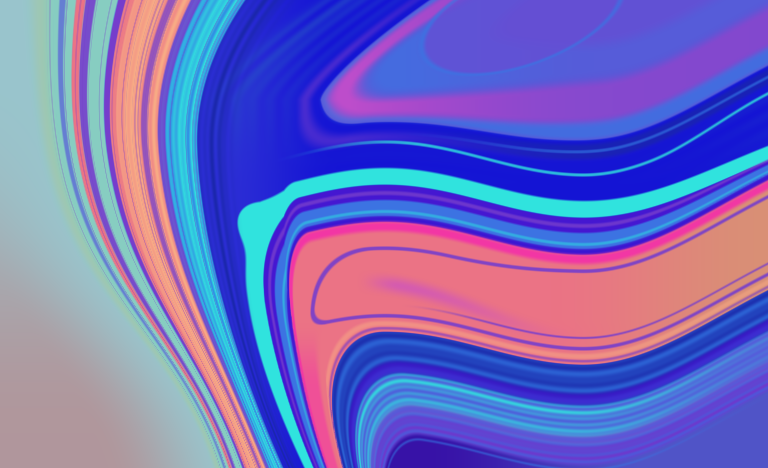
This background is drawn by a Shadertoy shader. Its source:

```glsl
// Folded ribbons of liquid colour: a sheaf on the left and nested lobes sweeping
// right. Each family is a scalar field of bent curves joined by a smooth minimum;
// colour bands are painted between levels of that field.
#define UNITS 468.   // drawing units per canvas height
#define ASPECT 1.641 // width over height of the composition
#define SWELL 16.5   // half height of the shared wave
#define LIFT 42.     // rise of the wave at the right edge
#define FOLD 100.    // roundness of the lower lobes
#define HAIR .3      // strength of the fine streaks
#define EDGE .8      // smallest softness of a lobe edge

const vec3 DEEP = vec3(.08, .08, .83), NAVY = vec3(.1, .15, .66),
    INDIGO = vec3(.27, .09, .82), AZURE = vec3(.2, .48, .9),
    PERI = vec3(.34, .36, .85), CYAN = vec3(.19, .89, .87),
    VIOLET = vec3(.46, .24, .8), MAGENTA = vec3(.78, .3, .79),
    PINK = vec3(.95, .2, .65), CORAL = vec3(.92, .45, .52),
    PEACH = vec3(.97, .67, .52), MINT = vec3(.5, .82, .74),
    HAZE = vec3(.6, .77, .8), ROSE = vec3(.69, .59, .61);

vec3 col;

float ramp(float a, float b, float x) {
    float t = clamp((x - a) / (b - a), 0., 1.);
    return t * t * (3. - 2. * t);
}

float smin(float a, float b, float k) {
    float h = max(k - abs(a - b), 0.) / k;
    return min(a, b) - h * h * k * .25;
}

// Uneven streaks along the levels of a field
float streaks(float v, float f) {
    return .5 + .3 * sin(v * f + 2. * sin(v * f * .37)) + .2 * sin(v * f * 2.3 + 1.);
}

// Colour the band lo < v < hi
void band(vec3 ink, float v, float lo, float hi, float soft, float amount) {
    float w = max(fwidth(v), soft);
    col = mix(col, ink, ramp(lo - w, lo + w, v) * ramp(hi + w, hi - w, v) * amount);
}

// Pointed on the left, open towards the top right
void upperLobe(vec2 p, float b) {
    float slant = 320. + 110. * pow(max(1. - p.y / 100., 0.), 1.3);
    float right = ramp(380., 600., p.x), tip = exp(-max(p.x - 350., 0.) / 130.);
    float m = smin(p.x - slant, 122. - 15. * right - b, 40.), r = 34. * right;
    band(mix(NAVY, AZURE, .5), m, -110., -28., 12., .6 * streaks(m, .16) * ramp(190., 60., p.y));
    band(VIOLET, m, -20., -10., 5., .5 * tip);
    band(NAVY, m, -19., -4., 3., .7 * right);
    band(AZURE, m, -13., -10., 1., .6 * right);
    band(mix(PERI, VIOLET, .35), m, 0., 999., EDGE, 1.);
    band(AZURE, m, 1., 6. + 13. * right, 4., .65);
    band(mix(VIOLET, MAGENTA, .35 + .65 * tip), m, 6. + 12. * right, 24. + r, 7., .9 - .25 * right);
    band(mix(AZURE, PERI, .35), m, 27. + r, 95., 9., .85 - .5 * right);
    // Inner oval
    vec2 e = p - vec2(522, 18);
    e = vec2(.94 * e.x - .34 * e.y, .34 * e.x + .94 * e.y) / vec2(106, 47);
    float oval = 47. - 47. * length(e);
    band(mix(PERI, VIOLET, .45), oval, 0., 99., 3., .8);
    band(AZURE, oval, -1., 1.5, 1.5, .6);
    // Pale thread below
    band(CYAN, b + 7. * ramp(650., 768., p.x), 140.5, 143.5, 1., .8 * ramp(270., 430., p.x));
}

// A narrow limb on the left folding over into wide bands
void lowerLobes(vec2 p, float b, float t) {
    float low = max(p.y - 300., 0.) / 168.;
    float limb = p.x - 260. - 54. * pow(max(p.y - 240., 0.) / 228., 1.8);
    limb *= 1. + .8 * low * low;
    limb += .55 * max(limb, 0.) + 2.3 * clamp(limb - 24., 0., 28.);
    float top = b - 185.;
    top += min(top - 30., 0.) * .7 * t * t;
    float v = smin(limb, top, FOLD), crest = 9. * t * t;
    vec2 q = (p - vec2(246, 216)) / 26.;
    // Bright crest and the cool bands beneath it
    band(CYAN, v, -17. - 20. * exp(-dot(q, q)), crest, 1.5, 1.);
    band(INDIGO, v, crest, 16., EDGE, 1.);
    band(VIOLET, v, 6., 10., 1.5, .8);
    band(mix(AZURE, PERI, .25), v, 15., 32., 1.5, 1.);
    band(mix(CYAN, AZURE, .4), v, 25., 28., 1.2, .8);
    band(INDIGO, v, 31., 38., 1.5, .8);
    // Warm body
    band(mix(CORAL, vec3(.85, .56, .46), ramp(540., 768., p.x)), v, 37., 147., 1., 1.);
    band(PINK, v, 37., 46., 3., .95);
    band(PINK, v, 37., 110., 12., .55 * ramp(320., 390., p.y));
    band(PEACH, v, 136., 141., 2., .5);
    band(VIOLET, v, 142., 144.5, 1., .6);
    // Closed pocket with a vein
    float roof = b - 248. + 10. * ramp(450., 580., p.x);
    float pocket = smin(smin(p.x - 312., roof, 60.), 316. - b, 16.);
    band(VIOLET, pocket, -1.5, 2., 1., .9);
    float vein = b - 282. - .12 * (p.x - 370.);
    band(MAGENTA, vein, -5., 5., 9., .8 * ramp(355., 400., p.x) * ramp(600., 400., p.x));
    band(VIOLET, b, 304., 306., 1., .85 * ramp(400., 500., p.x));
    // Cool core
    float fade = ramp(540., 800., p.x);
    band(mix(NAVY, AZURE, .75 * streaks(v, .3)), v, 147., 189., 1., 1.);
    band(INDIGO, v, 176., 187., 3., .7);
    vec3 silk = mix(mix(VIOLET, AZURE, .6), CYAN, .85 * streaks(v, .45));
    band(mix(silk, PERI, .75 * fade), v, 188., 228., 2., 1.);
    band(mix(PERI, VIOLET, streaks(v, .5)), v, 218., 251., 4., .9);
    band(mix(INDIGO * .8, PERI * .92, ramp(430., 650., p.x)), v, 247., 999., 3., 1.);
    band(AZURE, v, 251., 253., 1.5, .6 - .6 * fade);
}

// Bands between two bent edges, with pale haze outside
void leftSheaf(vec2 p) {
    float outer = 35. + 205. / (1. + exp((330. - p.y) / 68.));
    float up = max(1. - p.y / 140., 0.), down = max(p.y - 140., 0.) / 328.;
    float inner = 197. + 48. * up * up + 86. * pow(down, 1.7);
    float s = (p.x - outer) / (inner - outer), f = .006;
    band(NAVY, s, 1., 1.2, .08, .9 * streaks(s, 60.));
    band(mix(CYAN, AZURE, .8 * streaks(s, 70.)), s, 0., 1., f, 1.);
    band(VIOLET, s, .73, .79, f, .85);
    band(mix(PEACH, CORAL, .6 * streaks(s, 75.)), s, .42, .74, f, 1.);
    band(VIOLET, s, .63, .67, f, .75);
    band(VIOLET, s, .39, .43, f, 1.);
    band(CORAL, s, .43, .47, f, .8);
    band(mix(MINT, HAZE, .3), s, -1., .39, f, 1.);
    band(VIOLET, s, .235, .285, f, .9);
    band(CORAL, s, .19, .235, f, 1.);
    band(PERI, s, .11, .14, f, .7);
    band(VIOLET, s, .05, 1., f, HAIR * ramp(.65, .95, streaks(s, 130.)));
    band(mix(MINT, PEACH, .3), s, -.04, .05, .04, .8);
    float rosy = ramp(60., 440., p.y) * ramp(-20., 110., outer - p.x);
    band(mix(HAZE, ROSE, rosy), s, -99., -.02, .06, 1.);
}

void mainImage(out vec4 fragColor, in vec2 fragCoord) {
    vec2 uv = fragCoord / iResolution.xy;
    vec2 p = vec2(uv.x * ASPECT, 1. - uv.y) * UNITS; // depth runs down from the top
    float t = max(p.x - 580., 0.) / 188.;
    float phase = 3.14159 * max((p.x - 385.) / 200., -1.);
    float b = p.y - SWELL * (1. - cos(phase)) + LIFT * t * t;
    col = mix(DEEP, PERI, .35 * ramp(340., 220., p.x));
    upperLobe(p, b);
    lowerLobes(p, b, t);
    leftSheaf(p);
    fragColor = vec4(col, 1.);
}
```
